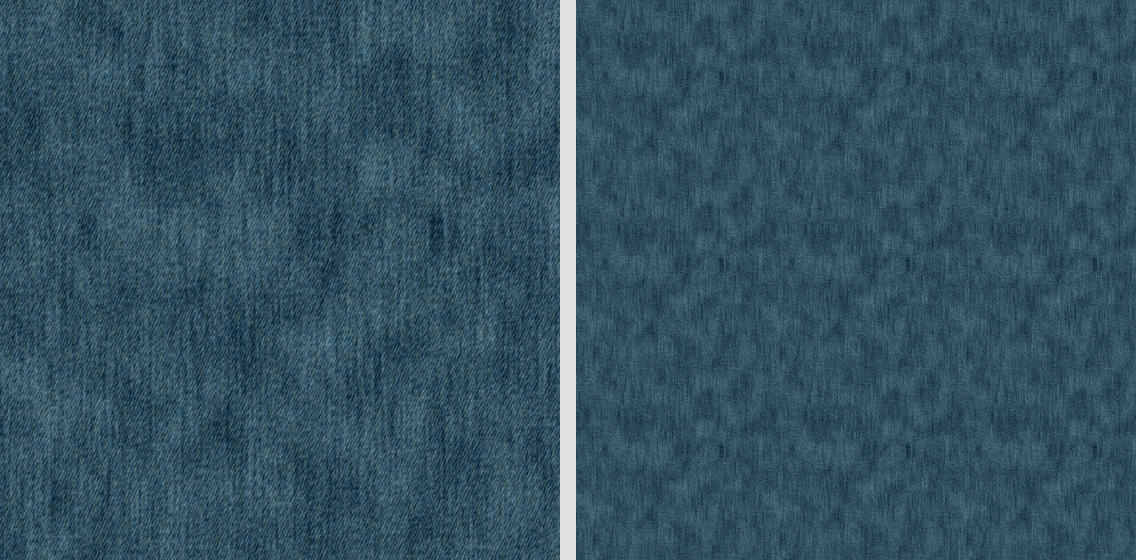
Left: one tile. Right: repeated 3 by 3.
Reproduce this texture procedurally as a three.js fragment shader.

```glsl
varying vec2 vUv;

const float TAU = 6.2831853;
const vec3 DEEP_INDIGO = vec3(0.08, 0.19, 0.25);
const vec3 WORN_BLUE = vec3(0.36, 0.50, 0.55);
const vec3 WARM_COTTON = vec3(0.025, 0.008, -0.018);

// Random unit gradient for a lattice cell
vec2 gradient(vec2 cell, float seed) {
  vec3 p = fract(vec3(cell.xyx + seed * 17.0) * vec3(0.1031, 0.1030, 0.0973));
  p += dot(p, p.yzx + 33.33);
  float angle = TAU * fract((p.x + p.y) * p.z);
  return vec2(cos(angle), sin(angle));
}

float corner(vec2 cell, vec2 offset, vec2 local, vec2 period, float seed) {
  return dot(gradient(mod(cell + offset, period), seed), local - offset);
}

// Gradient noise that wraps after a whole number of cells
float wrapNoise(vec2 p, vec2 period, float seed) {
  vec2 cell = floor(p);
  vec2 f = p - cell;
  vec2 u = f * f * f * (f * (f * 6.0 - 15.0) + 10.0);
  float low = mix(corner(cell, vec2(0.0, 0.0), f, period, seed),
                  corner(cell, vec2(1.0, 0.0), f, period, seed), u.x);
  float high = mix(corner(cell, vec2(0.0, 1.0), f, period, seed),
                   corner(cell, vec2(1.0, 1.0), f, period, seed), u.x);
  return mix(low, high, u.y);
}

float tileNoise(vec2 uv, vec2 cells, float seed) {
  return wrapNoise(uv * cells, cells, seed);
}

// Faded patches, slightly taller than wide
float wornPatches(vec2 uv) {
  float sum = 0.0;
  float weight = 1.0;
  vec2 cells = vec2(8.0, 6.0);
  for (int i = 0; i < 4; i++) {
    sum += weight * tileNoise(uv, cells, float(i) + 1.0);
    cells *= 2.0;
    weight *= 0.72;
  }
  return sum;
}

// Long uneven warp threads
float warpStreaks(vec2 uv) {
  float patchy = 0.9 + 0.9 * tileNoise(uv, vec2(12.0, 5.0), 11.0);
  float fine = tileNoise(uv, vec2(210.0, 11.0), 12.0);
  float broad = tileNoise(uv, vec2(84.0, 6.0), 13.0);
  return patchy * (fine + 0.7 * broad);
}

// Steep diagonal ribs with wavering spacing
float twillRibs(vec2 uv, vec2 ribs) {
  float waver = 3.0 * tileNoise(uv, vec2(48.0, 36.0), 21.0);
  float strength = 1.0 + 0.9 * tileNoise(uv, vec2(60.0, 50.0), 22.0);
  return strength * sin(TAU * (ribs.x * uv.x - ribs.y * uv.y) + waver);
}

// Short stitches lying along the ribs; the shear is a multiple of the period
float stitches(vec2 uv, float period, float rows) {
  vec2 sheared = vec2(period * (2.0 * uv.x - uv.y), rows * uv.y);
  return wrapNoise(sheared, vec2(period, rows), 31.0);
}

void main() {
  vec2 uv = vUv;
  float grain = tileNoise(uv, vec2(290.0, 230.0), 41.0);

  // Share of worn cotton showing through the dye
  float wear = 0.40;
  wear += 0.27 * wornPatches(uv);
  wear += 0.34 * warpStreaks(uv);
  wear += 0.16 * twillRibs(uv, vec2(180.0, 82.0));
  wear += 0.50 * stitches(uv, 92.0, 105.0);
  wear += 0.40 * grain;
  wear = clamp(wear, -0.15, 1.2);

  vec3 denim = mix(DEEP_INDIGO, WORN_BLUE, wear);
  denim += WARM_COTTON * 2.0 * tileNoise(uv, vec2(190.0, 40.0), 51.0);
  gl_FragColor = vec4(denim, 1.0);
}
```
